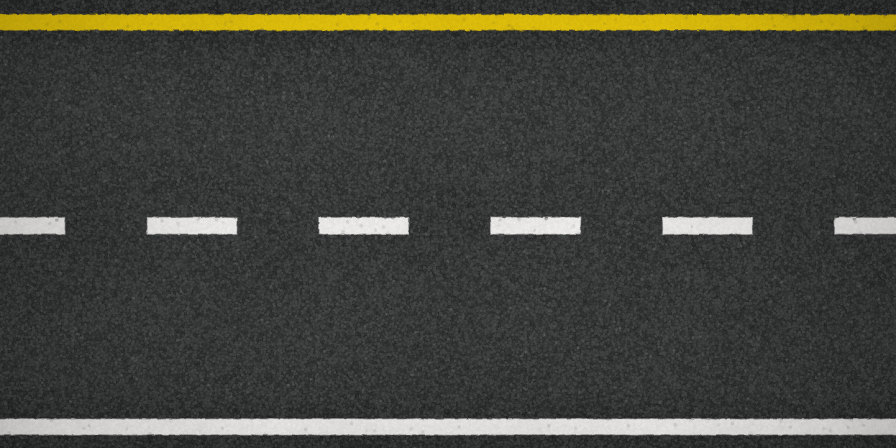
This texture is drawn by a WebGL 1 fragment shader. Its source:

```glsl
precision highp float;
// Top-down asphalt road with a yellow edge line, white dashes and a white edge line.
uniform vec2 u_resolution;

vec2 hash2(vec2 p) {
  vec3 q = fract(vec3(p.xyx) * vec3(0.1031, 0.1030, 0.0973));
  q += dot(q, q.yzx + 33.33);
  return fract((q.xx + q.yz) * q.zy);
}

// Cellular noise: x = distance to the nearest stone, y = random shade of that stone
vec2 stones(vec2 p) {
  vec2 cell = floor(p), f = fract(p);
  vec2 nearest = vec2(8.0, 0.0);
  for (int j = -1; j <= 1; j++) {
    for (int i = -1; i <= 1; i++) {
      vec2 o = vec2(float(i), float(j));
      vec2 h = hash2(cell + o);
      float d = length(o + h - f);
      if (d < nearest.x) nearest = vec2(d, fract(h.x * 7.3 + h.y * 3.1));
    }
  }
  return nearest;
}

// Slow tonal drift from layered sines
float mottle(vec2 p) {
  float sum = 0.0, amp = 0.5;
  for (int i = 0; i < 4; i++) {
    sum += amp * sin(p.x + 1.7 * sin(p.y * 0.8)) * sin(p.y + 1.3 * sin(p.x * 0.7));
    p = mat2(1.5, 1.1, -1.1, 1.5) * p + 2.3;
    amp *= 0.6;
  }
  return sum;
}

float boxDist(vec2 p, vec2 halfSize) {
  vec2 d = abs(p) - halfSize;
  return length(max(d, 0.0)) + min(max(d.x, d.y), 0.0);
}

void main() {
  vec2 uv = gl_FragCoord.xy / u_resolution;
  vec2 p = gl_FragCoord.xy / u_resolution.y;
  p.x += 1.0 - 0.5 * u_resolution.x / u_resolution.y;
  float soft = max(0.8 / u_resolution.y, 0.0025);

  // Asphalt: fine stones, a few pale chips and broad tonal drift
  vec2 fine = stones(p * 175.0);
  vec2 coarse = stones(p * 95.0 + 41.0);
  float drift = mottle(p * 9.0);
  float grain = (fine.y - 0.5) * 0.085 + (0.45 - fine.x) * 0.07;
  float chip = smoothstep(0.86, 1.0, coarse.y) * smoothstep(0.5, 0.1, coarse.x);
  float tone = 0.205 + grain + 0.075 * chip + 0.008 * drift;

  // Tyre lanes are lighter; the road darkens toward paint and borders
  tone += 0.014 * (exp(-pow((p.y - 0.73) / 0.14, 2.0)) + 0.5 * exp(-pow((p.y - 0.28) / 0.13, 2.0)));
  tone -= 0.025 * (smoothstep(0.86, 0.95, p.y) + smoothstep(0.14, 0.04, p.y));
  vec3 color = tone * vec3(0.985, 1.005, 1.0);

  // Painted markings with slightly ragged edges
  float ragged = (coarse.y - 0.5) * 0.0028 + (fine.y - 0.5) * 0.0015;
  float yellowDist = abs(p.y - 0.950) - 0.0178 + ragged;
  float whiteDist = abs(p.y - 0.0472) - 0.0180 + ragged * 0.6;
  float dashX = mod(p.x - 0.4284 + 0.1918, 0.3836) - 0.1918;
  float dashDist = boxDist(vec2(dashX, p.y - 0.496), vec2(0.1003, 0.0190)) + ragged * 0.7;
  float yellow = smoothstep(soft, -soft, yellowDist);
  float white = smoothstep(soft, -soft, min(whiteDist, dashDist));

  // Worn flecks let the asphalt show through, mostly along the upper dash edge
  float upper = smoothstep(0.502, 0.512, p.y) * step(p.y, 0.53);
  float fleck = smoothstep(0.90, 0.98, coarse.y) * smoothstep(0.55, 0.2, coarse.x);
  float wear = 1.0 - fleck * (0.12 + 0.28 * upper);
  float paintShade = 1.0 + grain * 0.45 + 0.02 * drift;
  color = mix(color, vec3(0.86, 0.735, 0.045) * paintShade, yellow * wear);
  color = mix(color, vec3(0.885, 0.88, 0.875) * paintShade, white * wear);

  // Vignette, strongest at the left and right ends
  vec2 edge = abs(uv - 0.5) * 2.0;
  float shade = 1.03 - 0.15 * pow(edge.x, 3.0) - 0.05 * pow(edge.y, 4.0);
  gl_FragColor = vec4(clamp(color * shade, 0.0, 1.0), 1.0);
}
```
